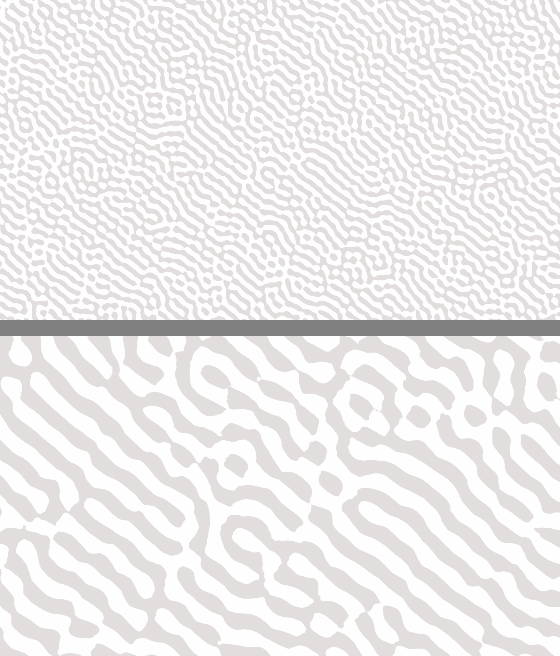
Top: the whole. Bottom: its middle third, enlarged.
Give the GLSL for this pattern, as a WebGL 1 fragment shader.

```glsl
precision highp float;

// Labyrinth of slanted, rounded worm-like stripes, as in a Turing pattern.
// Plane waves of nearly one length are summed, saturated and band-pass filtered.
// Where the stripes are faint, pinched necks are opened or closed, then cut in two tones.

uniform vec2 u_resolution;

const float TAU = 6.28318;
const int WAVES = 34;
const int TAPS = 48;

const float STRIPE_PERIOD = 0.0298;   // in canvas heights
const float MAIN_ANGLE = 0.88;        // direction across the stripes
const float ANGLE_SPREAD = 1.25;      // largest turn away from it
const float PERIOD_JITTER = 0.10;
const float FILTER_RADIUS = 1.15;     // in stripe periods
const float LIGHT_BIAS = 0.05;        // widens the light stripes a little
const float NECK_PUSH = 0.36;         // strength of the neck repair
const float SIDE_CELL = 2.5;          // size of areas that open or close necks

const vec3 LIGHT = vec3(0.995, 0.995, 0.995);
const vec3 GREY = vec3(0.885, 0.870, 0.868);

float hash(float n) {
  n = fract(n * 0.1031);
  n *= n + 33.33;
  n *= n + n;
  return fract(n);
}

float smoothNoise(vec2 p) {
  vec2 f = fract(p);
  f *= f * (3.0 - 2.0 * f);
  float n = dot(floor(p), vec2(1.0, 57.0));
  return mix(mix(hash(n), hash(n + 1.0), f.x),
             mix(hash(n + 57.0), hash(n + 58.0), f.x), f.y);
}

// Wave vector whose angle crowds around the main direction.
vec2 waveVector(float index) {
  float t = 2.0 * (index + hash(index + 11.7)) / float(WAVES) - 1.0;
  float angle = MAIN_ANGLE + ANGLE_SPREAD * t * (0.35 + 0.65 * t * t);
  float stretch = 1.0 + PERIOD_JITTER * (2.0 * hash(index + 57.3) - 1.0);
  return TAU * stretch * vec2(cos(angle), sin(angle));
}

// Ring-shaped band-pass kernel (x) and its slope (y), close to Bessel functions.
vec2 bandKernel(float r) {
  vec2 wave = vec2(cos(TAU * r - TAU / 8.0), sin(TAU * r * r / (r + 0.12)));
  return 0.32 * wave / sqrt(r + 0.05);
}

// Fades the kernel out towards its rim.
float rimFade(float r) {
  float q = r / FILTER_RADIUS;
  return 1.0 - q * q;
}

// Evens out the amplitude but keeps the sign.
float saturate(float v) {
  return v / sqrt(0.3 + v * v);
}

// Radius of a tap on the sunflower spiral.
float tapRadius(int tap) {
  return FILTER_RADIUS * sqrt((float(tap) + 0.3) / float(TAPS));
}

// Stripe field at p in stripe periods: value (x) and gradient (yz).
vec3 stripes(vec2 p) {
  float field[TAPS];
  for (int j = 0; j < TAPS; j++) field[j] = 0.0;

  // Sum every wave at all points of the spiral around p.
  mat2 goldenTurn = mat2(-0.7374, 0.6755, -0.6755, -0.7374);
  for (int i = 0; i < WAVES; i++) {
    vec2 k = waveVector(float(i));
    float phase = dot(k, p) + TAU * hash(float(i) + 91.9);
    vec2 turned = vec2(1.0, 0.0);
    for (int j = 0; j < TAPS; j++) {
      field[j] += cos(phase + tapRadius(j) * dot(k, turned));
      turned = goldenTurn * turned;
    }
  }

  // Weigh the saturated samples with the kernel.
  float amplitude = sqrt(2.0 / float(WAVES));
  vec3 sum = vec3(0.0);
  float norm = 0.0;
  vec2 turned = vec2(1.0, 0.0);
  for (int j = 0; j < TAPS; j++) {
    float r = tapRadius(j);
    vec2 band = bandKernel(r);
    float fade = rimFade(r);
    sum += fade * saturate(amplitude * field[j]) * vec3(band.x, band.y * turned);
    norm += fade * band.x * band.x;
    turned = goldenTurn * turned;
  }
  return sum / norm;
}

void main() {
  float pixel = 1.0 / (u_resolution.y * STRIPE_PERIOD);
  vec2 p = gl_FragCoord.xy * pixel;
  vec3 field = stripes(p);

  // Push faint spots clearly to one tone, so that stripes end in round tips.
  float faint = exp(-5.0 * dot(field, field));
  float side = clamp(5.0 * smoothNoise(p / SIDE_CELL) - 2.5, -1.0, 1.0);
  float value = field.x + LIGHT_BIAS + NECK_PUSH * faint * side;

  // Distance to the edge, softened over about one pixel.
  float edge = value / max(length(field.yz), 0.4);
  float soft = 0.5 * pixel * TAU;
  gl_FragColor = vec4(mix(GREY, LIGHT, smoothstep(-soft, soft, edge)), 1.0);
}
```
